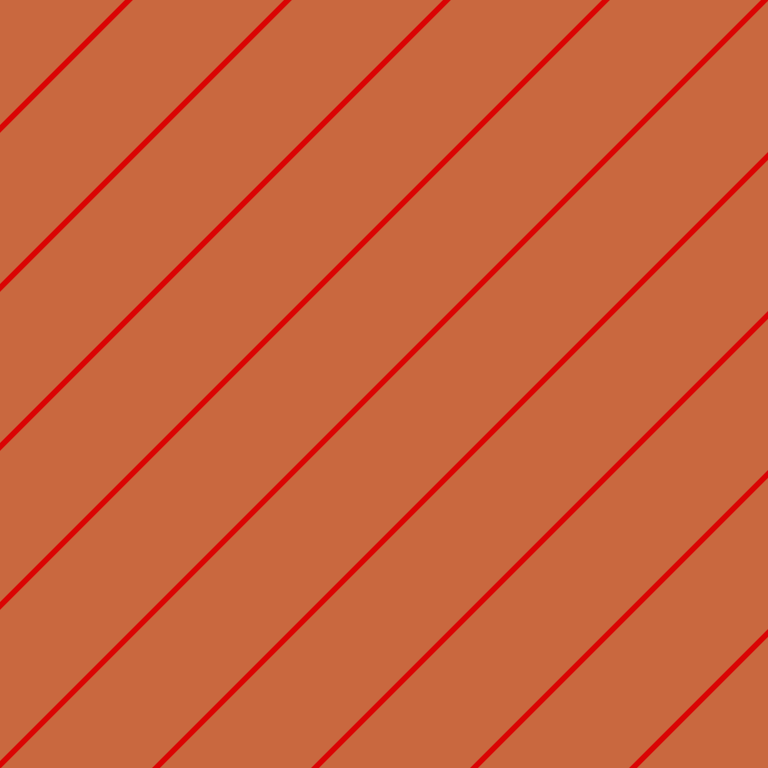
Write a three.js fragment shader that draws this pattern.

```glsl
// Thin red diagonal pinstripes, rising to the right at 45 degrees, on flat terracotta.
// The distance across the stripes is folded into one period, and each stripe
// is drawn by its distance to the fold centre with a one-pixel smooth edge.

varying vec2 vUv;

const vec3 GROUND_COLOR = vec3(0.79, 0.408, 0.247);
const vec3 STRIPE_COLOR = vec3(0.855, 0.015, 0.012);
const vec2 STRIPE_NORMAL = vec2(0.70711, -0.70711);
const float STRIPE_SPACING = 0.1464;  // centre to centre, across the stripes
const float STRIPE_WIDTH = 0.0072;
const float STRIPE_OFFSET = -0.0028;  // shift of the central stripe from the corner

// Distance from a position to the nearest centre of a repeated line.
float repeatedLineDistance(float position, float spacing) {
  return abs(fract(position / spacing + 0.5) - 0.5) * spacing;
}

void main() {
  float across = dot(vUv, STRIPE_NORMAL) - STRIPE_OFFSET;

  // Pixel size is taken before the fold, where the position is continuous.
  float pixel = length(vec2(dFdx(across), dFdy(across)));
  float edge = repeatedLineDistance(across, STRIPE_SPACING) - 0.5 * STRIPE_WIDTH;
  float stripe = 1.0 - smoothstep(-0.75 * pixel, 0.75 * pixel, edge);

  gl_FragColor = vec4(mix(GROUND_COLOR, STRIPE_COLOR, stripe), 1.0);
}
```
